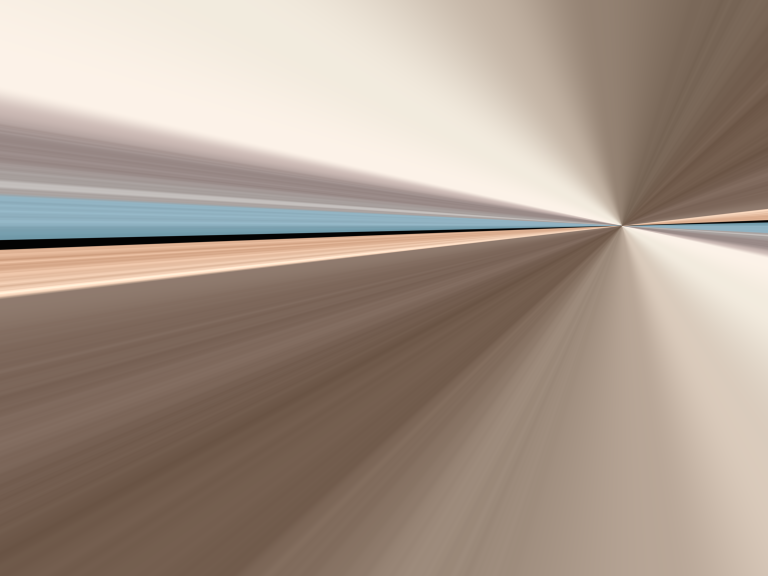
A WebGL 2 fragment shader for this background:

```glsl
#version 300 es
precision highp float;
// Streaks of light radiating from a vanishing point right of the centre.
// Colour depends on the slope of the ray, so each band appears on both
// sides of the point; gradient noise along the angle adds fine streaks.
uniform vec2 u_resolution;
out vec4 outColor;

const vec2 VANISHING_POINT = vec2(1.080, 0.608);
const float WRAP = 28.0; // degrees above the left horizon where rays repeat

const vec3 CREAM = vec3(0.95, 0.92, 0.87);
const vec3 IVORY = vec3(0.99, 0.95, 0.91);
const vec3 ROSE = vec3(0.80, 0.73, 0.71);
const vec3 GREY = vec3(0.60, 0.54, 0.53);
const vec3 SILVER = vec3(0.66, 0.63, 0.62);
const vec3 PALE = vec3(0.76, 0.74, 0.73);
const vec3 BLUE = vec3(0.57, 0.70, 0.76);
const vec3 TEAL = vec3(0.44, 0.60, 0.66);
const vec3 BLACK = vec3(0.01);
const vec3 PEACH = vec3(0.86, 0.68, 0.56);
const vec3 APRICOT = vec3(0.97, 0.84, 0.74);
const vec3 TAUPE = vec3(0.56, 0.48, 0.43);
const vec3 BROWN = vec3(0.48, 0.395, 0.345);
const vec3 UMBER = vec3(0.44, 0.355, 0.295);
const vec3 CLAY = vec3(0.47, 0.40, 0.34);
const vec3 STONE = vec3(0.58, 0.51, 0.45);
const vec3 SAND = vec3(0.76, 0.70, 0.64);

float hash(float n) {
  return fract(sin(n * 127.1 + 31.7) * 43758.55);
}

// One-dimensional gradient noise, roughly -1 to 1
float gradientNoise(float x) {
  float i = floor(x), f = x - i;
  float left = (hash(i) * 2.0 - 1.0) * f;
  float right = (hash(i + 1.0) * 2.0 - 1.0) * (f - 1.0);
  return 2.0 * mix(left, right, f * f * f * (f * (f * 6.0 - 15.0) + 10.0));
}

// Octaves fade out once they become finer than a pixel
float streaks(float angle, float frequency, float pixel) {
  float sum = 0.0, gain = 1.0;
  for (int i = 0; i < 4; i++) {
    float visible = 1.0 - smoothstep(0.3, 1.0, frequency * pixel);
    sum += gain * visible * gradientNoise(angle * frequency + float(i) * 17.3);
    frequency *= 2.1;
    gain *= 0.65;
  }
  return sum;
}

// Soft step never narrower than a pixel
float ramp(float from, float to, float angle, float pixel) {
  float middle = 0.5 * (from + to);
  float halfWidth = max(0.5 * (to - from), 0.75 * pixel);
  return smoothstep(middle - halfWidth, middle + halfWidth, angle);
}

float window(float from, float to, float soft, float angle, float pixel) {
  return ramp(from, from + soft, angle, pixel)
       * (1.0 - ramp(to - soft, to, angle, pixel));
}

void wipe(inout vec3 color, vec3 next, float from, float to, float angle, float pixel) {
  color = mix(color, next, ramp(from, to, angle, pixel));
}

// Colour bands in order of angle, in degrees below the left horizon
vec3 rayColor(float a, float px) {
  vec3 c = CREAM;
  wipe(c, IVORY, -28.0, -14.0, a, px);
  wipe(c, ROSE, -12.8, -10.4, a, px);
  wipe(c, GREY, -10.8, -8.0, a, px);
  wipe(c, SILVER, -6.5, -4.5, a, px);
  wipe(c, PALE, -4.4, -3.9, a, px);
  wipe(c, SILVER, -3.7, -3.3, a, px);
  wipe(c, BLUE, -3.1, -2.6, a, px);
  wipe(c, TEAL, -0.6, 1.2, a, px);
  wipe(c, BLACK, 1.25, 1.38, a, px);
  wipe(c, PEACH, 2.15, 2.28, a, px);
  wipe(c, APRICOT, 3.5, 6.3, a, px);
  wipe(c, TAUPE, 6.4, 6.8, a, px);
  wipe(c, BROWN, 7.0, 12.0, a, px);
  wipe(c, UMBER, 18.0, 30.0, a, px);
  wipe(c, CLAY, 38.0, 65.0, a, px);
  wipe(c, STONE, 65.0, 98.0, a, px);
  wipe(c, SAND, 97.0, 122.0, a, px);
  wipe(c, CREAM, 118.0, 150.0, a, px);
  return c;
}

void main() {
  vec2 ray = VANISHING_POINT - gl_FragCoord.xy / u_resolution.y;
  float radius = max(length(ray), 0.0005);
  float pixel = degrees(1.0 / (u_resolution.y * radius));
  float angle = mod(degrees(atan(ray.y, ray.x)) + WRAP, 180.0) - WRAP;
  vec3 color = rayColor(angle, pixel);

  // Broad light fanning out below the vanishing point
  float fan = smoothstep(35.0, 62.0, angle) * (1.0 - smoothstep(105.0, 145.0, angle));
  color += 0.14 * fan * step(0.0, ray.y);

  // Crisp streaks near the horizon, faint wide ones in the brown
  float fine = streaks(angle, 1.7, pixel);
  float broad = streaks(angle, 0.13, pixel);
  float strength = 0.035 * window(-10.0, 1.3, 1.0, angle, pixel)
                 + 0.11 * window(2.2, 6.7, 0.2, angle, pixel)
                 + 0.014 * window(6.5, 30.0, 6.0, angle, pixel);
  color += strength * fine * vec3(0.85, 1.0, 1.05);
  color += 0.03 * broad * window(6.5, 75.0, 8.0, angle, pixel);
  outColor = vec4(clamp(color, 0.0, 1.0), 1.0);
}
```
